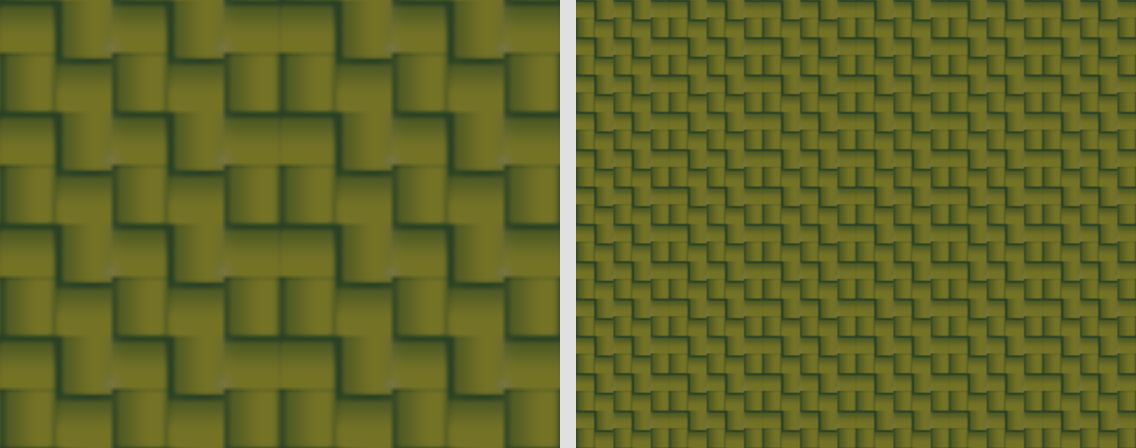
Left, the tile; right, the same tile 3 across and 3 down.
A Shadertoy shader for this pattern:

```glsl
// Basket weave of olive strips: alternating upright and level pads, 10 by 8.
// Each pad is a light ramp with shaded edges; a small box filter softens
// the joins, and all coordinates wrap so the sheet tiles without a seam.

const vec2 CELLS = vec2(10.0, 8.0);   // pads across and down
const float GROUP = 5.0;              // columns before the weave restarts
const vec3 SHADOW = vec3(0.165, 0.255, 0.138);
const vec3 OLIVE = vec3(0.455, 0.447, 0.145);
const vec3 SHEEN = vec3(0.465, 0.460, 0.270);
const int TAPS = 5;
const float SOFTNESS = 0.085;         // filter width in pads

float bell(float x, float width) {
    return exp(-x * x / (width * width));
}

// Light rising from a shaded start to a bright far side.
float ramp(float x, float start, float low) {
    return mix(low, 1.0, smoothstep(start, 0.72, x));
}

// Upright pad: lit from the right, q in 0..1 with y pointing down.
float uprightPad(vec2 q, float raised) {
    float light = ramp(q.x, 0.02, 0.48);
    light -= mix(0.30, 0.62, raised) * (1.0 - smoothstep(0.04, 0.17, q.x));
    light -= (1.0 - raised) * 0.42 * smoothstep(0.86, 1.0, q.x);
    light -= (1.0 - raised) * 0.28 * bell(q.y, 0.05);
    light -= 0.10 * raised * smoothstep(0.75, 1.0, q.x);
    return light - 0.25 * smoothstep(0.94, 1.0, q.y);
}

// Level pad: lit from below, under the shadow of the pad above it.
float levelPad(vec2 q, float sunken, float rightShadow) {
    float light = ramp(q.y, 0.03, 0.46);
    float core = mix(0.50, 0.36 + 0.16 * bell(q.x - 0.55, 0.3), sunken);
    light -= core * (1.0 - smoothstep(0.05, 0.17, q.y));
    light -= 0.45 * rightShadow * smoothstep(0.90, 1.0, q.x);
    return light - 0.14 * sunken * bell(q.x, 0.07);
}

// Colour of the weave at p, in pads, y pointing down.
vec3 weave(vec2 p) {
    float x = mod(p.x, GROUP);
    float y = mod(p.y, 2.0);
    float column = floor(x);
    float odd = mod(column, 2.0);

    // Raised pads reach lower than their neighbours.
    float split = mix(0.95, 1.045, odd);
    bool upper = y < split;
    float v = upper ? y / split : (y - split) / (2.0 - split);
    vec2 q = vec2(fract(x), v);

    bool upright = upper == (odd > 0.5);
    float rightShadow = (1.0 - odd) * step(column, GROUP - 1.5);
    float light = upright ? uprightPad(q, odd) : levelPad(q, odd, rightShadow);

    // Pale sheen on the right-hand joins of the raised pads.
    float join = min(abs(x - 2.0), abs(x - 4.0));
    float glint = bell(join, 0.13) * (0.22 + 0.6 * bell(y - 0.86, 0.13));
    glint *= upper ? 1.0 : 0.0;

    // Faint seam where two groups meet.
    float seam = min(x, GROUP - x);
    light -= 0.12 * bell(seam, 0.04);

    vec3 color = mix(SHADOW, OLIVE, clamp(light, 0.0, 1.0));
    return mix(color, SHEEN, glint);
}

// Average a small square of samples around p.
vec3 softWeave(vec2 p, float width) {
    vec3 sum = vec3(0.0);
    for (int j = 0; j < TAPS; j++) {
        for (int i = 0; i < TAPS; i++) {
            vec2 offset = (vec2(i, j) + 0.5) / float(TAPS) - 0.5;
            sum += weave(p + offset * width);
        }
    }
    return sum / float(TAPS * TAPS);
}

void mainImage(out vec4 fragColor, in vec2 fragCoord) {
    vec2 uv = fragCoord / iResolution.xy;
    vec2 p = vec2(uv.x, 1.0 - uv.y) * CELLS;
    fragColor = vec4(softWeave(p, SOFTNESS), 1.0);
}
```
